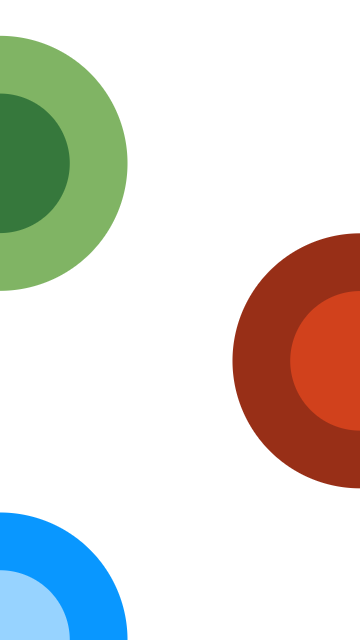
Write a WebGL 2 fragment shader that draws this background.

```glsl
#version 300 es
precision highp float;

uniform vec2 u_resolution;
out vec4 fragColor;

// Antialiased disc coverage; lengths are fractions of the canvas width
float disc(vec2 p, vec2 center, float radius) {
    float pixel = 1.0 / u_resolution.x;
    return clamp(0.5 - (length(p - center) - radius) / pixel, 0.0, 1.0);
}

// Two concentric discs painted over the base colour
vec3 target(vec3 base, vec2 p, vec2 center, vec3 ring, vec3 core) {
    base = mix(base, ring, disc(p, center, 0.3542));
    return mix(base, core, disc(p, center, 0.1938));
}

void main() {
    vec2 p = gl_FragCoord.xy / u_resolution.x;
    float height = u_resolution.y / u_resolution.x;
    vec3 color = vec3(1.0);

    // Green on the left, red on the right, blue in the lower left corner
    color = target(color, p, vec2(0.0, 0.7448 * height),
                   vec3(0.502, 0.706, 0.392), vec3(0.212, 0.471, 0.235));
    color = target(color, p, vec2(1.0, 0.4362 * height),
                   vec3(0.596, 0.184, 0.090), vec3(0.820, 0.255, 0.110));
    color = target(color, p, vec2(0.0),
                   vec3(0.035, 0.592, 1.0), vec3(0.592, 0.827, 1.0));

    fragColor = vec4(color, 1.0);
}
```
